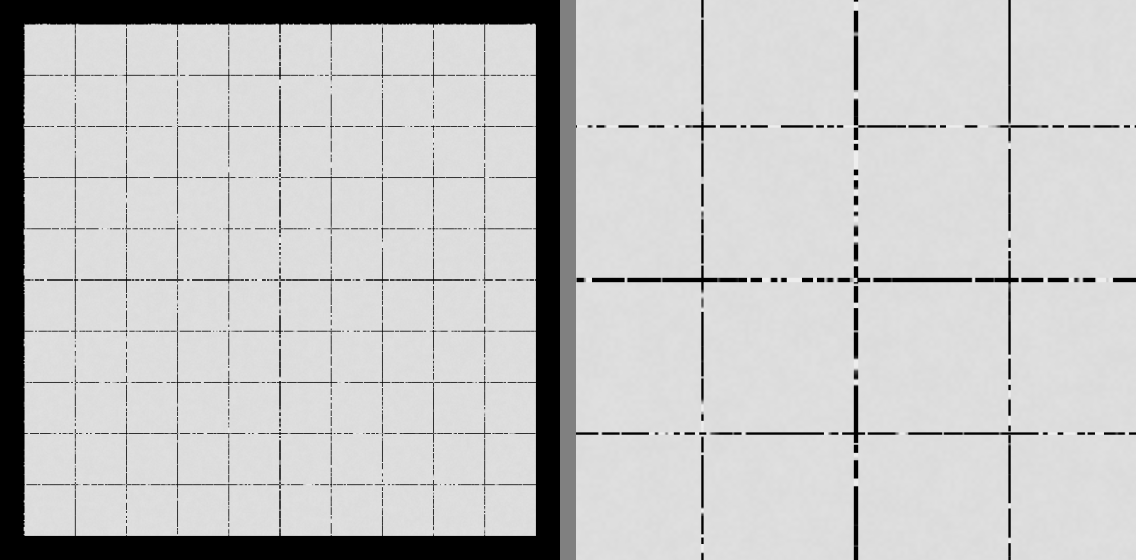
Left, the full canvas; right, a detail of the centre.
Give the GLSL for this pattern, as a Shadertoy shader.

```glsl
// A pale ten by ten ruled panel in a black frame, with bolder centre axes.
// Lines are box-filtered stripes; clustered value noise chips the ink away,
// and faint grain covers the paper.

float hash(vec2 p)
{
    vec3 q = fract(p.xyx * 0.1031);
    q += dot(q, q.yzx + 33.33);
    return fract((q.x + q.y) * q.z);
}

float noise(vec2 p)
{
    vec2 cell = floor(p);
    vec2 f = fract(p);
    f = f * f * (3.0 - 2.0 * f);
    return mix(mix(hash(cell), hash(cell + vec2(1, 0)), f.x),
               mix(hash(cell + vec2(0, 1)), hash(cell + vec2(1, 1)), f.x), f.y);
}

// Share of a pixel covered by a stripe of the given width at signed distance d.
float stripe(float d, float width, float pixel)
{
    float overlap = min(d + 0.5 * pixel, 0.5 * width) - max(d - 0.5 * pixel, -0.5 * width);
    return clamp(overlap / pixel, 0.0, 1.0);
}

// Short chips along a line, gathered into sparse and dense stretches.
float chips(float along, float seed, float pixel)
{
    float fine = noise(vec2(along * 300.0, seed * 17.0));
    float cluster = noise(vec2(along * 32.0, seed * 29.0 + 5.0));
    float soft = 0.06 + 90.0 * pixel;
    return smoothstep(-soft, soft, fine + 0.42 * cluster - 1.0);
}

// Rules the lines crossing one axis; the outer edge "skipped" stays clean.
vec3 rule(vec3 colour, float across, float along, float skipped, float seed, float pixel)
{
    float index = round(across * 10.0);
    float width = index == 5.0 ? 0.0026 : 0.0014;
    float line = stripe((across - index * 0.1) * 0.914, width, pixel);
    line *= step(0.0, index) * step(index, 10.0) * step(0.5, abs(index - skipped));
    line *= step(0.0, along) * step(along, 1.0);
    vec3 ink = mix(vec3(0.0), vec3(0.93), chips(along, index + seed, pixel));
    return mix(colour, ink, line);
}

void mainImage(out vec4 fragColor, in vec2 fragCoord)
{
    float pixel = 1.0 / min(iResolution.x, iResolution.y);
    vec2 centred = (fragCoord - 0.5 * iResolution.xy) * pixel;
    vec2 panel = centred / 0.914 + 0.5;

    // Paper with fine grain and softer mottling.
    float grain = noise(centred * 400.0 + 500.0) - 0.5;
    float mottle = noise(centred * 110.0 + 300.0) - 0.5;
    vec3 paper = vec3(0.867 + 0.014 * grain + 0.010 * mottle);

    // Black frame around the square panel.
    vec2 inside = clamp((0.457 - abs(centred)) / pixel + 0.5, 0.0, 1.0);
    vec3 colour = paper * inside.x * inside.y;

    // Vertical lines, then horizontal lines.
    colour = rule(colour, panel.x, panel.y, 10.0, 3.0, pixel);
    colour = rule(colour, panel.y, panel.x, 0.0, 41.0, pixel);

    fragColor = vec4(colour, 1.0);
}
```
